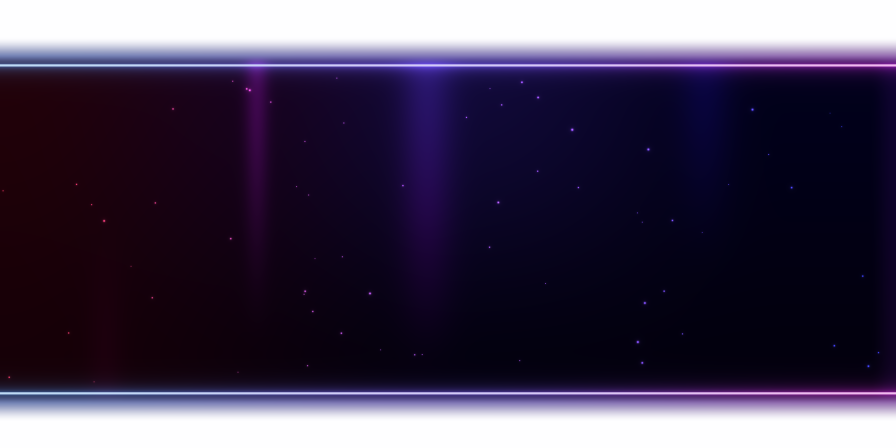
A Shadertoy shader for this background:

```glsl
const float BAND_CENTER = 0.488;
const float BAND_HALF = 0.366;
const float LINE_HALF = 0.0024;
const float GLOW_REACH = 0.016;
const float TIGHT_REACH = 0.005;
const float WHITE_REACH = 0.064;
const int STAR_COUNT = 66;

const vec3 WINE = vec3(0.130, 0.004, 0.035);
const vec3 PLUM = vec3(0.090, 0.008, 0.120);
const vec3 INDIGO = vec3(0.065, 0.035, 0.220);
const vec3 NAVY = vec3(0.004, 0.002, 0.105);
const vec3 EMBER = vec3(0.085, 0.0, 0.025);
const vec3 ABYSS = vec3(0.008, 0.0, 0.050);
const vec3 NEON_LEFT = vec3(0.22, 0.56, 0.88);
const vec3 NEON_MID = vec3(0.46, 0.36, 0.90);
const vec3 NEON_RIGHT = vec3(0.82, 0.16, 0.80);
const vec3 HAZE = vec3(0.26, 0.23, 0.50);
const vec3 PAPER = vec3(0.995, 0.995, 1.0);

vec3 hash3(float n) {
    vec3 q = fract(vec3(n) * vec3(0.1031, 0.1130, 0.0973) + 0.17);
    q += dot(q, q.yzx + 33.33);
    return fract((q.xxy + q.yzz) * q.zyx);
}

// Horizontal ramp through three colours
vec3 ramp(vec3 a, vec3 b, vec3 c, float x) {
    return mix(mix(a, b, smoothstep(0.0, 0.5, x)), c, smoothstep(0.5, 1.0, x));
}

// Soft vertical light shaft, brightest at the top
float shaft(vec2 p, float x, float width, float low, float high) {
    float across = (p.x - x) / width;
    return exp(-across * across) * smoothstep(low, high, p.y);
}

vec3 nightColor(vec2 p, float u) {
    vec3 upper = mix(WINE, PLUM, smoothstep(0.0, 0.32, u));
    upper = mix(upper, INDIGO, smoothstep(0.25, 0.52, u));
    upper = mix(upper, NAVY, smoothstep(0.52, 0.88, u));
    vec3 lower = mix(EMBER, ABYSS, smoothstep(0.0, 0.55, u));
    return mix(lower, upper, smoothstep(0.10, 0.88, p.y));
}

vec3 shaftLight(vec2 p, float u) {
    vec3 light = vec3(0.17, 0.02, 0.20) * shaft(p, 0.573, 0.026, 0.20, 0.90);
    light += vec3(0.06, 0.05, 0.17) * shaft(p, 0.953, 0.060, 0.40, 0.90);
    light += vec3(0.08, 0.00, 0.11) * shaft(p, 0.953, 0.060, 0.12, 0.55)
           * (1.0 - 0.7 * smoothstep(0.5, 0.9, p.y));
    light += vec3(0.02, 0.01, 0.13) * shaft(p, 1.575, 0.060, 0.35, 0.90);
    light += vec3(0.03, 0.0, 0.02) * shaft(p, 0.235, 0.040, 0.05, 0.12)
           * (1.0 - smoothstep(0.2, 0.55, p.y));
    light += vec3(0.05, 0.01, 0.08) * smoothstep(0.97, 1.0, u);
    return light;
}

vec3 starLight(vec2 p, float aspect) {
    vec3 light = vec3(0.0);
    for (int i = 0; i < STAR_COUNT; i++) {
        vec3 h = hash3(float(i) * 7.31 + 3.7);
        float y = BAND_CENTER + (h.y * 2.0 - 1.0) * BAND_HALF * 0.96;
        float r = distance(p, vec2(h.x * aspect, y));
        float size = mix(0.0012, 0.0027, h.z * h.z);
        vec3 tint = ramp(vec3(1.0, 0.25, 0.42), vec3(0.72, 0.36, 0.95),
                         vec3(0.25, 0.28, 1.0), h.x);
        float core = exp(-r * r / (size * size));
        float halo = 0.2 * exp(-r / (size * 1.4));
        light += tint * (core + halo) * mix(0.4, 1.0, h.z);
    }
    return light;
}

void mainImage(out vec4 fragColor, in vec2 fragCoord) {
    vec2 p = fragCoord / iResolution.y;
    float aspect = iResolution.x / iResolution.y;
    float u = p.x / aspect;
    // Shafts keep their share of the width
    vec2 scene = vec2(u * 2.0, p.y);

    // Signed distance to the band border, positive outside
    float d = abs(p.y - BAND_CENTER) - BAND_HALF;
    float away = abs(d);
    vec3 neon = ramp(NEON_LEFT, NEON_MID, NEON_RIGHT, u);

    // Night sky, shafts and stars
    vec3 col = nightColor(scene, u) + shaftLight(scene, u);
    col += starLight(p, aspect);

    // Tinted haze outside, neon glow on both sides
    vec3 haze = mix(HAZE, neon * 0.6, 0.35);
    col = mix(col, haze, smoothstep(0.0, 0.025, d));
    col += neon * 0.42 * exp(-away / GLOW_REACH);
    col += neon * 0.30 * exp(-away / TIGHT_REACH);

    // Pale surroundings
    col = mix(col, PAPER, smoothstep(-0.002, WHITE_REACH, d));

    // Bright border lines
    float soft = 0.75 / iResolution.y;
    float line = 1.0 - smoothstep(LINE_HALF - soft, LINE_HALF + soft, away);
    vec3 hot = mix(neon, vec3(1.0), 0.68);
    col = mix(col, hot, line);

    fragColor = vec4(clamp(col, 0.0, 1.0), 1.0);
}
```
